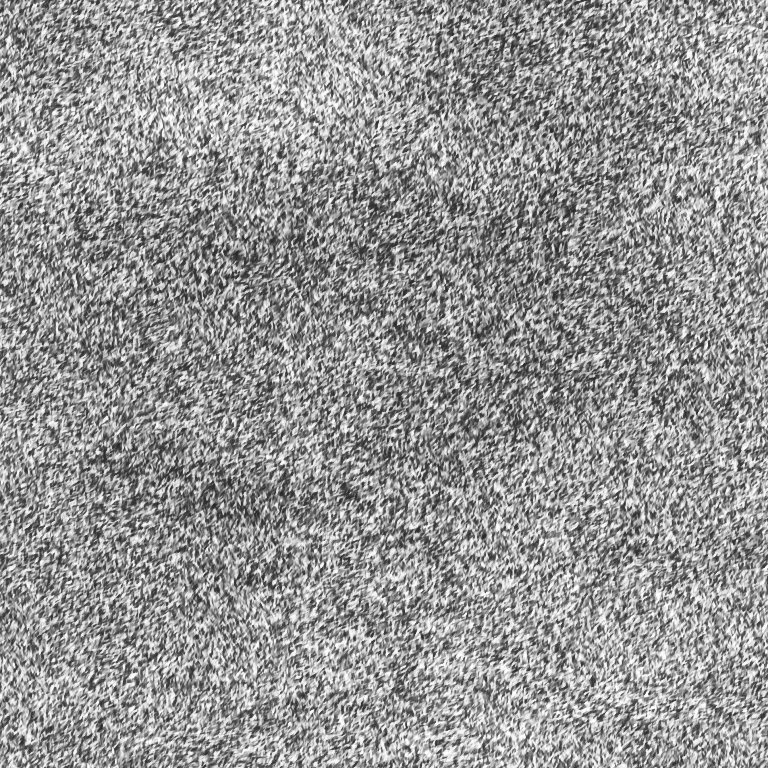
Write a WebGL 1 fragment shader that draws this texture.

```glsl
precision highp float;
// Grey felt of short, dense, right-leaning fibres with soft cloudy bands.

uniform vec2 u_resolution;

const float CELLS = 370.0;           // fibre cells across the canvas
const float FIBRE_WIDTH = 0.00105;   // half width, canvas units
const float FIBRE_LENGTH = 0.0029;   // half length, canvas units
const float LEAN = 1.13;             // mean fibre angle from horizontal, radians
const float LEAN_DRIFT = 0.8;        // slow change of angle over the cloth
const float LEAN_SPREAD = 1.5;       // change of angle from fibre to fibre
const float MID_GREY = 0.585;
const float GREY_RANGE = 0.46;
const float CONTRAST = 0.54;
const float CLOUD_STRENGTH = 1.15;
const float BAND_STRENGTH = 0.13;
const vec2 CLOUD_SCALE = vec2(2.7, 6.0);

vec4 hash4(vec2 p) {
  vec4 q = fract(p.xyxy * vec4(0.1031, 0.1030, 0.0973, 0.1099));
  q += dot(q, q.wzxy + 33.33);
  return fract((q.xxyz + q.yzzw) * q.zywx);
}

float valueNoise(vec2 p) {
  vec2 cell = floor(p);
  vec2 f = fract(p);
  f = f * f * (3.0 - 2.0 * f);
  float low = mix(hash4(cell).x, hash4(cell + vec2(1.0, 0.0)).x, f.x);
  float high = mix(hash4(cell + vec2(0.0, 1.0)).x, hash4(cell + 1.0).x, f.x);
  return mix(low, high, f.y);
}

// Layered noise, centred on zero.
float clouds(vec2 p) {
  float sum = 0.0;
  float weight = 0.5;
  for (int octave = 0; octave < 4; octave++) {
    sum += weight * (valueNoise(p) - 0.5);
    p = p * 2.03 + 17.3;
    weight *= 0.7;
  }
  return sum;
}

// Blend of nearby fibres, scaled to keep an even contrast everywhere.
float fibres(vec2 uv, float pixel) {
  vec2 home = floor(uv * CELLS);
  float lean = LEAN + LEAN_DRIFT * (valueNoise(uv * 16.0 + 5.7) - 0.5);
  vec2 size = vec2(FIBRE_LENGTH, max(FIBRE_WIDTH, 0.5 * pixel));
  float shade = 0.0;
  float power = 0.01;
  for (int j = -2; j <= 2; j++) {
    for (int i = -2; i <= 2; i++) {
      vec2 cell = home + vec2(float(i), float(j));
      vec4 rnd = hash4(cell + 11.0);
      vec2 offset = uv - (cell + rnd.xy) / CELLS;
      float angle = lean + LEAN_SPREAD * (rnd.z - 0.5);
      vec2 along = vec2(cos(angle), sin(angle));
      vec2 local = vec2(dot(offset, along), dot(offset, vec2(-along.y, along.x)));
      local /= size;
      float weight = exp(-dot(local, local));
      shade += weight * (rnd.w - 0.5) * 3.46;
      power += weight * weight;
    }
  }
  return shade / sqrt(power);
}

// Smooth limit to the range -1 to 1.
float softLimit(float x) {
  float e = exp(2.0 * x);
  return (e - 1.0) / (e + 1.0);
}

void main() {
  float pixel = 1.0 / min(u_resolution.x, u_resolution.y);
  vec2 uv = gl_FragCoord.xy * pixel;

  // Broad light and dark areas under the fibres.
  float cloud = CLOUD_STRENGTH * clouds(uv * CLOUD_SCALE + 3.1);
  float band = BAND_STRENGTH * cos(6.2832 * (uv.y - 0.02));

  float tone = fibres(uv, pixel) + cloud + band;
  float grey = MID_GREY + GREY_RANGE * softLimit(CONTRAST * tone);
  gl_FragColor = vec4(vec3(grey), 1.0);
}
```
